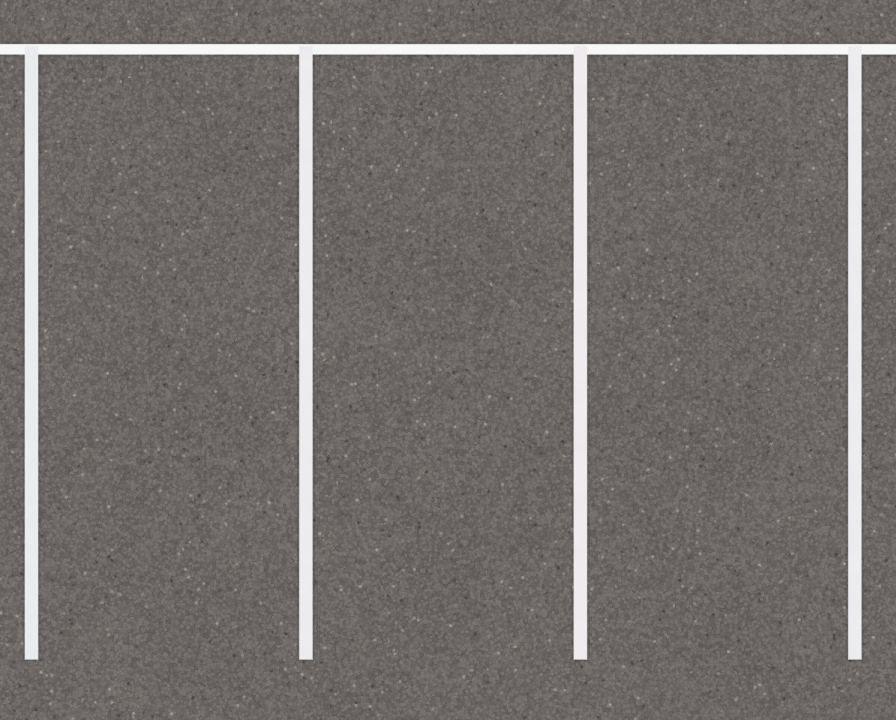
This pattern is drawn by a Shadertoy shader. Its source:

```glsl
// Parking bays: a white bar across the top with evenly spaced stripes hanging
// from it, painted on grey-brown asphalt. Markings are box distances repeated
// in x; the asphalt is two scales of cellular noise over layered sines.

const float BAY_PITCH = 0.3812;      // all lengths in canvas heights
const float FIRST_STRIPE = 0.0437;
const float STRIPE_HALF_WIDTH = 0.0094;
const float STRIPE_BOTTOM = 0.0839;
const float STRIPE_TOP = 0.936;
const float BAR_CENTER = 0.9315;
const float BAR_HALF_WIDTH = 0.0073;

const vec3 ASPHALT_TINT = vec3(1.0, 0.957, 0.93);
const vec3 BAR_PAINT = vec3(0.965, 0.968, 0.97);
const vec3 STRIPE_PAINT = vec3(0.922, 0.924, 0.93);

vec2 hash22(vec2 p) {
    vec3 q = fract(p.xyx * vec3(0.1031, 0.1030, 0.0973));
    q += dot(q, q.yzx + 33.33);
    return fract((q.xx + q.yz) * q.zy);
}

// Nearest-feature cellular noise: x = distance, y = random value of the cell
vec2 cellular(vec2 p) {
    vec2 cell = floor(p);
    vec2 nearest = vec2(8.0, 0.0);
    for (int j = -1; j <= 1; j++) {
        for (int i = -1; i <= 1; i++) {
            vec2 id = cell + vec2(i, j);
            float d = length(id + hash22(id) - p);
            if (d < nearest.x) nearest = vec2(d, hash22(id + 71.0).x);
        }
    }
    return nearest;
}

// Broad, soft patches in roughly -1..1
float layeredSines(vec2 p) {
    float sum = 0.0, amplitude = 0.5;
    for (int i = 0; i < 4; i++) {
        sum += amplitude * sin(p.x + 1.7 * sin(p.y)) * cos(p.y - 1.3 * sin(p.x));
        p = mat2(1.5, 1.1, -1.1, 1.5) * p + 2.3;
        amplitude *= 0.6;
    }
    return sum;
}

float boxDistance(vec2 p, vec2 halfSize) {
    vec2 d = abs(p) - halfSize;
    return length(max(d, 0.0)) + min(max(d.x, d.y), 0.0);
}

float coverage(float distance, float softness) {
    return smoothstep(softness, -softness, distance);
}

vec3 asphalt(vec2 p) {
    vec2 grain = cellular(p * 240.0);
    vec2 stone = cellular(p * 130.0 + 19.0);
    float tone = 0.424 + 0.012 * layeredSines(p * 9.0);
    tone += 0.085 * (grain.y - 0.5) - 0.06 * (grain.x - 0.4);
    tone += 0.025 * (stone.y - 0.5);
    // Sparse pale chips and dark pits
    float chipShape = smoothstep(0.42, 0.12, stone.x);
    tone += 0.15 * chipShape * smoothstep(0.955, 0.99, stone.y);
    tone -= 0.09 * chipShape * smoothstep(0.05, 0.01, stone.y);
    return tone * ASPHALT_TINT;
}

// Each stripe leans slightly cool or warm, with faint mottling
vec3 stripePaint(vec2 p, float index) {
    float warmth = 0.5 - 0.5 * cos(index * 1.5708);
    vec3 lean = mix(vec3(-0.006, 0.003, 0.008), vec3(0.012, -0.004, 0.0), warmth);
    return STRIPE_PAINT + lean + 0.008 * layeredSines(p * 40.0);
}

void mainImage(out vec4 fragColor, in vec2 fragCoord) {
    vec2 p = fragCoord / iResolution.y;
    float softness = max(0.8 / iResolution.y, 0.0012);

    // Repeat the stripe across
    float index = floor((p.x - FIRST_STRIPE) / BAY_PITCH + 0.5);
    vec2 stripeCenter = vec2(FIRST_STRIPE + index * BAY_PITCH,
                             0.5 * (STRIPE_BOTTOM + STRIPE_TOP));
    vec2 stripeHalf = vec2(STRIPE_HALF_WIDTH, 0.5 * (STRIPE_TOP - STRIPE_BOTTOM));
    float stripe = boxDistance(p - stripeCenter, stripeHalf);
    float bar = abs(p.y - BAR_CENTER) - BAR_HALF_WIDTH;

    // Asphalt, darkened in a thin rim beside the paint
    vec3 color = asphalt(p);
    color *= 1.0 - 0.12 * smoothstep(0.005, 0.001, min(stripe, bar));

    // Painted markings
    vec3 barColor = BAR_PAINT + 0.006 * layeredSines(p * 40.0);
    color = mix(color, barColor, coverage(bar, softness));
    color = mix(color, stripePaint(p, index), coverage(stripe, softness));

    fragColor = vec4(color, 1.0);
}
```
